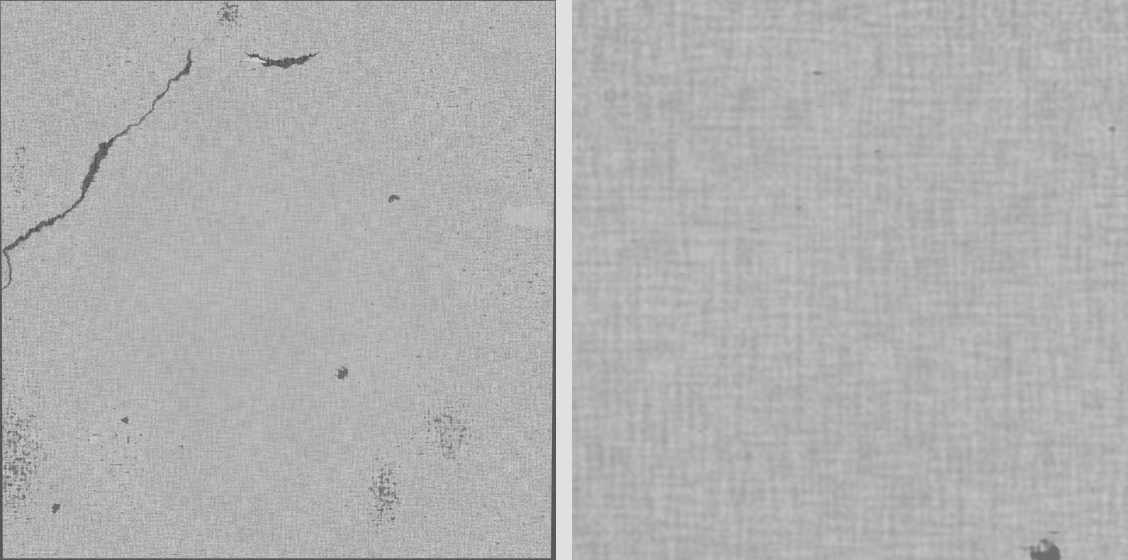
Left: the whole. Right: its middle third, enlarged.
Write a Shadertoy shader that draws this texture.

```glsl
const vec3 PLASTER = vec3(0.698);
const vec3 PALE = vec3(0.77);
const vec3 STAIN = vec3(0.40);
const vec3 CREVICE = vec3(0.34);

// Crack path: x, y, half width
const int CRACK_POINTS = 15;
const vec3 CRACK[CRACK_POINTS] = vec3[](
    vec3(0.341, 0.911, 0.003), vec3(0.336, 0.874, 0.005), vec3(0.306, 0.854, 0.002),
    vec3(0.276, 0.818, 0.002), vec3(0.264, 0.792, 0.001), vec3(0.215, 0.759, 0.002),
    vec3(0.186, 0.737, 0.008), vec3(0.165, 0.697, 0.008), vec3(0.147, 0.648, 0.003),
    vec3(0.124, 0.622, 0.002), vec3(0.078, 0.599, 0.005), vec3(0.033, 0.570, 0.004),
    vec3(0.010, 0.551, 0.003), vec3(0.022, 0.505, 0.002), vec3(0.004, 0.479, 0.001));

// Stain clusters: centre, radii
const int STAINS = 11;
const vec4 STAIN_SHAPE[STAINS] = vec4[](
    vec4(0.410, 0.974, 0.030, 0.030), vec4(0.035, 0.700, 0.025, 0.080),
    vec4(0.030, 0.180, 0.065, 0.180), vec4(0.800, 0.230, 0.070, 0.085),
    vec4(0.685, 0.120, 0.040, 0.085), vec4(0.705, 0.646, 0.012, 0.009),
    vec4(0.610, 0.333, 0.014, 0.016), vec4(0.222, 0.249, 0.008, 0.008),
    vec4(0.098, 0.092, 0.009, 0.012), vec4(0.326, 0.203, 0.018, 0.022),
    vec4(0.640, 0.727, 0.060, 0.070));
const float STAIN_STRENGTH[STAINS] = float[](
    0.60, 0.42, 0.48, 0.46, 0.52, 0.90, 0.75, 0.95, 0.90, 0.40, 0.22);

float hash(vec2 p) {
    vec3 q = fract(p.xyx * vec3(0.1031, 0.1030, 0.0973));
    q += dot(q, q.yzx + 33.33);
    return fract((q.x + q.y) * q.z);
}

float cornerSlope(vec2 cell, vec2 offset) {
    float angle = 6.2832 * hash(cell);
    return dot(vec2(cos(angle), sin(angle)), offset);
}

float gradientNoise(vec2 p) {
    vec2 i = floor(p), f = fract(p), e = vec2(0.0, 1.0);
    vec2 u = f * f * f * (f * (f * 6.0 - 15.0) + 10.0);
    float low = mix(cornerSlope(i, f), cornerSlope(i + e.yx, f - e.yx), u.x);
    float high = mix(cornerSlope(i + e, f - e), cornerSlope(i + 1.0, f - 1.0), u.x);
    return mix(low, high, u.y);
}

// Signed distance to a segment whose half width changes from a.z to b.z
float taperedSegment(vec2 p, vec3 a, vec3 b) {
    vec2 ab = b.xy - a.xy;
    float t = clamp(dot(p - a.xy, ab) / dot(ab, ab), 0.0, 1.0);
    return length(p - a.xy - ab * t) - mix(a.z, b.z, t);
}

float crackDistance(vec2 p) {
    float d = 1.0;
    for (int i = 0; i < CRACK_POINTS - 1; i++)
        d = min(d, taperedSegment(p, CRACK[i], CRACK[i + 1]));
    return d;
}

// Curved sliver, thickest in the middle
float sliverDistance(vec2 p, vec2 centre, float halfLength, float bend, float thickness) {
    vec2 q = p - centre;
    float taper = 1.0 - q.x * q.x / (halfLength * halfLength);
    return max(abs(q.y - bend * q.x * q.x) - thickness * taper, abs(q.x) - halfLength);
}

float boxDistance(vec2 p, vec2 centre, vec2 halfSize) {
    vec2 q = abs(p - centre) - halfSize;
    return length(max(q, 0.0)) + min(max(q.x, q.y), 0.0);
}

float cover(float d, float softness) {
    return 1.0 - smoothstep(-softness, softness, d);
}

float stainDensity(vec2 p) {
    float density = 0.0;
    for (int i = 0; i < STAINS; i++) {
        vec2 q = (p - STAIN_SHAPE[i].xy) / STAIN_SHAPE[i].zw;
        density = max(density, STAIN_STRENGTH[i] * exp(-dot(q, q)));
    }
    return density;
}

void mainImage(out vec4 fragColor, in vec2 fragCoord) {
    vec2 p = fragCoord / iResolution.y;
    float aspect = iResolution.x / iResolution.y;
    float edge = max(0.001, 0.7 / iResolution.y);

    // Woven grain, calmer around the middle
    float broad = gradientNoise(p * 7.0 + 3.0);
    float grain = gradientNoise(p * 260.0);
    float across = gradientNoise(p * vec2(38.0, 250.0) + 17.0);
    float along = gradientNoise(p * vec2(250.0, 34.0) + 41.0);
    float rough = smoothstep(0.12, 0.5, length(p - vec2(0.48, 0.45)));
    vec3 color = PLASTER + 0.022 * broad + mix(0.045, 0.11, rough) * grain
        + mix(0.05, 0.065, rough) * (across + along);

    // Pale worn patch
    vec2 ragged = p + 0.007 * vec2(gradientNoise(p * 60.0), gradientNoise(p * 60.0 + 9.0));
    float patchShape = boxDistance(ragged, vec2(0.94, 0.614), vec2(0.038, 0.017));
    color = mix(color, PALE, 0.55 * cover(patchShape, 0.005));

    // Clustered stains and loose flecks
    float speck = 0.7 * gradientNoise(p * 130.0 + 5.0) + 0.35 * (across + along) + 0.3 * grain;
    float stain = smoothstep(0.36, 0.72, stainDensity(ragged) - 0.5 * speck);
    float fleck = gradientNoise(p * vec2(85.0, 150.0) + 23.0) + 0.25 * broad + 0.1 * rough;
    stain = max(stain, 0.65 * smoothstep(0.50, 0.75, fleck));
    color = mix(color, STAIN, 0.9 * stain);

    // Main crack, its faint continuation and the curved gash
    vec2 torn = ragged + 0.003 * vec2(across, along);
    float crack = cover(crackDistance(torn), 0.0015 + edge);
    float trace = cover(taperedSegment(torn, vec3(0.35, 0.915, 0.001), vec3(0.40, 0.965, 0.002)), 0.004);
    float gash = cover(sliverDistance(torn, vec2(0.502, 0.887), 0.068, 4.6, 0.008), 0.001 + edge);
    float glint = cover(sliverDistance(torn, vec2(0.457, 0.891), 0.022, 3.0, 0.004), edge);
    color = mix(color, STAIN, 0.22 * trace);
    color = mix(color, CREVICE + 0.12 * (grain + along), 0.88 * max(crack, gash));
    color = mix(color, PALE + 0.03, glint);

    // Dark, slightly skewed margins
    float left = p.x - mix(0.005, 0.001, p.y);
    float right = aspect - mix(0.009, 0.001, p.y) - p.x;
    float inside = min(min(left, right), min(p.y - 0.003, 0.9985 - p.y));
    color = mix(color, CREVICE + 0.06 * grain, cover(inside, edge));

    fragColor = vec4(clamp(color, 0.0, 1.0), 1.0);
}
```
